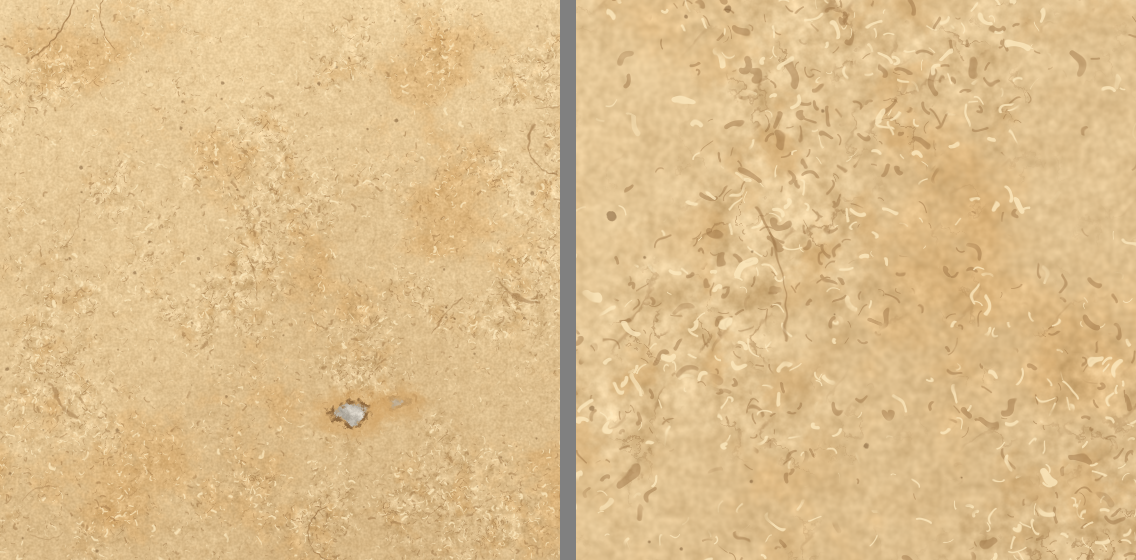
Left: the whole. Right: its middle third, enlarged.
Give the GLSL for this texture, as a Shadertoy shader.

```glsl
#define PATCH_SCALE 5.5
#define STAIN_SCALE 3.2
#define FLAKE_CELLS 64.0
#define FLAKE_STRENGTH 0.8
#define MOTTLE_STRENGTH 0.15
#define GRAIN_STRENGTH 0.05
#define SHELL_COUNT 13
#define PALE_STONE vec3(0.975, 0.870, 0.680)
#define DEEP_STONE vec3(0.780, 0.645, 0.450)
#define OCHRE vec3(0.830, 0.630, 0.370)
#define CREAM vec3(0.990, 0.910, 0.740)
#define BROWN vec3(0.570, 0.400, 0.220)

vec2 hash2(vec2 p) {
    vec3 q = fract(vec3(p.xyx) * vec3(0.1031, 0.1030, 0.0973));
    q += dot(q, q.yzx + 33.33);
    return fract((q.xx + q.yz) * q.zy);
}

float cornerSlope(vec2 cell, vec2 toPoint) {
    float angle = 6.2832 * hash2(cell).x;
    return dot(vec2(cos(angle), sin(angle)), toPoint);
}

float gradientNoise(vec2 p) {
    vec2 i = floor(p), f = fract(p);
    vec2 u = f * f * f * (f * (f * 6.0 - 15.0) + 10.0);
    vec2 e = vec2(1.0, 0.0);
    return mix(mix(cornerSlope(i, f), cornerSlope(i + e, f - e), u.x),
               mix(cornerSlope(i + e.yx, f - e.yx), cornerSlope(i + 1.0, f - 1.0), u.x), u.y);
}

float fbm(vec2 p) {
    float sum = 0.0, amplitude = 1.0;
    for (int i = 0; i < 5; i++) {
        sum += amplitude * gradientNoise(p);
        p = mat2(1.6, 1.2, -1.2, 1.6) * p + 17.3;
        amplitude *= 0.6;
    }
    return sum;
}

vec2 rotate(vec2 p, float angle) {
    float c = cos(angle), s = sin(angle);
    return vec2(c * p.x - s * p.y, s * p.x + c * p.y);
}

// Distance to an arc whose middle lies at the origin
float arcDistance(vec2 p, float radius, float halfAngle) {
    p = vec2(abs(p.x), p.y + radius);
    vec2 end = vec2(sin(halfAngle), cos(halfAngle));
    return end.y * p.x > end.x * p.y ? length(p - end * radius) : abs(length(p) - radius);
}

// Curved shell fragments: x = pale, y = dark coverage
vec2 flakes(vec2 uv, float cells, float density, float seed) {
    vec2 p = uv * cells, cell = floor(p), cover = vec2(0.0);
    float soft = 0.8 * cells / iResolution.y;
    for (int y = -1; y <= 1; y++)
    for (int x = -1; x <= 1; x++) {
        vec2 id = cell + vec2(x, y);
        vec2 a = hash2(id + seed), b = hash2(id + seed + 71.7), c = hash2(id + seed + 143.1);
        vec2 presence = hash2(id + seed + 219.3);
        vec2 q = rotate(p - id - a, 6.2832 * b.x);
        float radius = mix(0.16, 1.0, b.y);
        float d = arcDistance(q, radius, mix(0.15, 0.55, c.x) / (radius + 0.15));
        float width = mix(0.03, 0.15, c.y * c.y);
        float shape = smoothstep(soft, -soft, d - width);
        shape *= smoothstep(presence.x - 0.05, presence.x + 0.1, density);
        cover = max(cover, shape * (presence.y > 0.5 ? vec2(1.0, 0.0) : vec2(0.0, 1.0)));
    }
    return cover;
}

void mainImage(out vec4 fragColor, in vec2 fragCoord) {
    vec2 uv = fragCoord / iResolution.y;
    float pixel = 1.0 / iResolution.y;

    // Broad tone, paler toward the top
    float cloud = fbm(uv * 2.3 + 4.0);
    vec3 color = mix(DEEP_STONE, PALE_STONE, clamp(0.55 + 0.4 * (uv.y - 0.5) + 0.16 * cloud, 0.0, 1.0));

    // Ragged ochre stains and fossil-rich patches
    float mottle = fbm(uv * 44.0);
    float stain = smoothstep(0.12, 0.6, fbm(uv * STAIN_SCALE + 31.0) + 0.25 * mottle);
    float patchField = fbm(uv * PATCH_SCALE + 9.0);
    float density = 0.1 + 0.65 * smoothstep(-0.2, 0.6, patchField) + 0.15 * stain;
    color = mix(color, OCHRE, 0.42 * stain);

    // Mottling and grain, strongest inside the patches
    color += vec3(0.85, 1.0, 1.1) * mottle * MOTTLE_STRENGTH * (0.2 + density);
    color += GRAIN_STRENGTH * (gradientNoise(uv * 150.0) + gradientNoise(uv * 245.0 + 60.0));
    color = mix(color, OCHRE, 0.45 * density * smoothstep(0.0, 0.5, fbm(uv * 20.0 + 5.0)));

    // Broken hairline seams
    float seam = smoothstep(0.07, 0.0, abs(gradientNoise(uv * 42.0 + 0.5 * mottle)));
    seam *= smoothstep(0.0, 0.3, gradientNoise(uv * 31.0 + 90.0));
    color = mix(color, BROWN, 0.5 * density * seam);

    // Small fragments in two sizes
    vec2 warped = uv + 0.004 * vec2(gradientNoise(uv * 85.0), gradientNoise(uv * 85.0 + 40.0));
    vec2 cover = max(flakes(warped, FLAKE_CELLS, density, 3.0),
                     flakes(warped, FLAKE_CELLS * 1.7, density * 1.1, 211.0));
    color = mix(color, BROWN, 0.5 * FLAKE_STRENGTH * cover.y);
    color = mix(color, CREAM, FLAKE_STRENGTH * cover.x);

    // Long shell outlines and thin cracks
    for (int i = 0; i < SHELL_COUNT; i++) {
        vec2 a = hash2(vec2(i, 5)), b = hash2(vec2(i, 19)), c = hash2(vec2(i, 47));
        float radius = mix(0.04, 0.22, b.y * b.y);
        float d = arcDistance(rotate(warped - a, 6.2832 * b.x), radius, mix(0.03, 0.08, c.x) / radius);
        float width = mix(0.0004, 0.003, c.y * c.y) * (1.0 + 1.5 * gradientNoise(uv * 35.0));
        float line = smoothstep(pixel, -pixel, d - width);
        color = mix(color, BROWN, line * mix(0.35, 0.7, c.x));
    }

    // Sparse ragged specks
    vec2 speckCell = floor(uv * 36.0);
    vec2 speck = hash2(speckCell + 300.0), kind = hash2(speckCell + 401.0);
    float speckDistance = length(fract(uv * 36.0) - mix(vec2(0.2), vec2(0.8), speck)) / 36.0;
    float speckSize = mix(0.0005, 0.0026, kind.y * kind.y) * (1.0 + 1.5 * mottle);
    color = mix(color, BROWN * 0.8, 0.5 * step(kind.x, 0.1) * smoothstep(pixel, -pixel, speckDistance - speckSize));

    // Crystal pockets with rusty rims
    for (int i = 0; i < 2; i++) {
        float k = float(i);
        vec2 q = (uv - vec2(0.625 + 0.085 * k, 0.262 + 0.018 * k)) * vec2(0.7, 1.1);
        float d = length(q) - mix(0.024, 0.012, k) + 0.012 * fbm(uv * 32.0 + 8.0);
        color = mix(color, OCHRE, 0.5 * smoothstep(0.04, 0.0, d + 0.01 * mottle));
        color = mix(color, BROWN * 0.85, mix(0.8, 0.25, k) * smoothstep(0.004, 0.0, d) * smoothstep(-0.5, 0.3, mottle));
        vec3 crystal = vec3(0.75, 0.73, 0.69) + 0.24 * mottle;
        color = mix(color, crystal, mix(0.95, 0.6, k) * smoothstep(0.0, -0.005, d + 0.003));
    }

    fragColor = vec4(clamp(color, 0.0, 1.0), 1.0);
}
```
